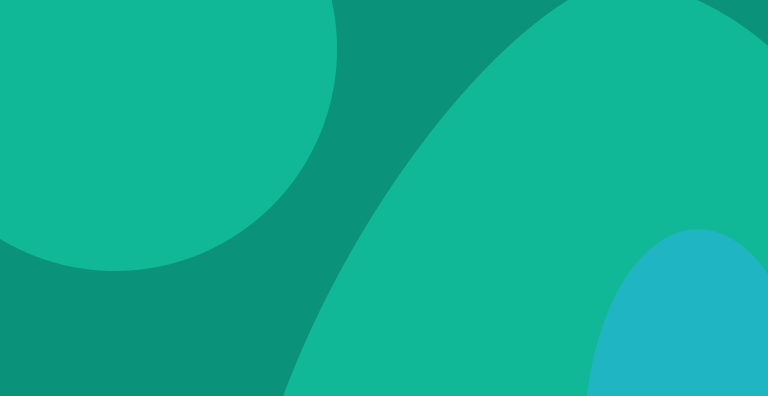
Reproduce this background procedurally as a WebGL 2 fragment shader.

```glsl
#version 300 es
precision highp float;
// Flat backdrop: a disc, a leaning hill and a small dome over deep green.

uniform vec2 u_resolution;
out vec4 fragColor;

const vec3 DEEP_GREEN = vec3(0.040, 0.575, 0.480);
const vec3 MINT = vec3(0.063, 0.722, 0.592);
const vec3 LAGOON = vec3(0.125, 0.710, 0.765);

// Turns a point by an angle in radians.
vec2 rotate(vec2 p, float angle) {
    float c = cos(angle);
    float s = sin(angle);
    return vec2(c * p.x - s * p.y, s * p.x + c * p.y);
}

float circleDistance(vec2 p, vec2 center, float radius) {
    return length(p - center) - radius;
}

// First-order distance to an ellipse whose axes are tilted by an angle.
float ellipseDistance(vec2 p, vec2 center, vec2 radii, float tilt) {
    vec2 q = rotate(p - center, -tilt);
    float k = length(q / radii);
    float slope = length(q / (radii * radii));
    return k * (k - 1.0) / max(slope, 1e-4);
}

// Long tilted flank on the left, rounder shoulder on the right.
float hillDistance(vec2 p, float ridgeX) {
    float flank = ellipseDistance(p, vec2(1.213, 0.1795), vec2(0.3753, 1.001), -0.518);
    float shoulder = circleDistance(p, vec2(1.437, 0.3056), 0.7662);
    return p.x < ridgeX ? flank : shoulder;
}

// Paints a shape with an edge one pixel wide.
vec3 paint(vec3 base, vec3 color, float distance, float pixel) {
    return mix(base, color, clamp(0.5 - distance / pixel, 0.0, 1.0));
}

void main() {
    // One unit is the canvas height.
    float pixel = 1.0 / u_resolution.y;
    vec2 p = gl_FragCoord.xy * pixel;

    float disc = circleDistance(p, vec2(0.2904, 0.8763), 0.5606);
    float hill = hillDistance(p, 1.515);
    float dome = ellipseDistance(p, vec2(1.7626, -0.1136), vec2(0.2869, 0.5346), 0.0);

    // Layers from back to front.
    vec3 color = paint(DEEP_GREEN, MINT, min(disc, hill), pixel);
    color = paint(color, LAGOON, dome, pixel);
    fragColor = vec4(color, 1.0);
}
```
